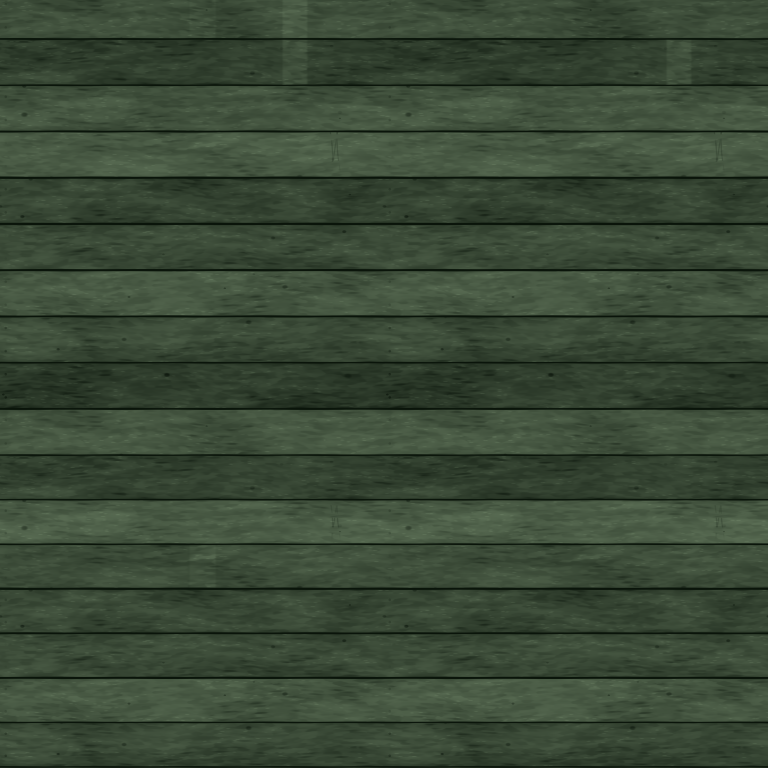
Give the GLSL for this texture, as a three.js fragment shader.

```glsl
// Weathered green wooden planks: 17 horizontal boards, with grain tiling twice across.
varying vec2 vUv;

const vec3 SEAM_COLOR = vec3(0.04, 0.08, 0.04);
const vec3 SHADE_COLOR = vec3(0.05, 0.09, 0.05);
const vec3 PAINT_COLOR = vec3(0.31, 0.38, 0.29);
const float TILES_ACROSS = 2.0;
const float FIRST_SEAM = 0.0508;     // measured down from the top edge
const float UPPER_HEIGHT = 0.0602;   // boards 1 to 9
const float LOWER_START = 0.5926;
const float LOWER_HEIGHT = 0.0580;   // boards 10 to 16
const float SEAM_HALF_WIDTH = 0.0012;
const float EDGE_SOFTNESS = 0.0008;
const float BOARD_CYCLE = 9.0;       // boards after which the grain recurs
const float LAST_TONE = 0.64;
const mat4 BOARD_TONES = mat4(       // brightness of boards 0 to 15, top down
  0.68, 0.51, 0.79, 0.87, 0.55, 0.68, 0.82, 0.67,
  0.47, 0.80, 0.54, 0.91, 0.70, 0.60, 0.68, 0.83);

vec2 hash(vec3 p) {
  p = fract(p * vec3(0.1031, 0.1030, 0.0973));
  p += dot(p, p.yzx + 33.33);
  return fract((p.xx + p.yz) * p.zy);
}

// Cellular noise wrapping in x: blended cell value, distance to nearest point.
vec2 cellular(vec2 q, float period, float seed) {
  vec2 base = floor(q);
  float total = 0.0, weights = 0.0, nearest = 1.0;
  for (int j = -1; j <= 1; j++) {
    for (int i = -1; i <= 1; i++) {
      vec2 id = base + vec2(float(i), float(j));
      vec3 key = vec3(mod(id.x, period), id.y + 7.0, seed + 3.0);
      float d = length(id + hash(key) - q);
      float weight = exp(-6.0 * d * d);
      total += weight * hash(key + 57.0).x;
      weights += weight;
      nearest = min(nearest, d);
    }
  }
  return vec2(total / weights, nearest);
}

float boardTone(float row) {
  float tone = LAST_TONE;
  for (int j = 0; j < 4; j++)
    for (int i = 0; i < 4; i++)
      if (abs(row - float(4 * j + i)) < 0.5) tone = BOARD_TONES[j][i];
  return tone;
}

float band(float x, float center, float halfWidth, float softness) {
  return 1.0 - smoothstep(halfWidth - softness, halfWidth + softness, abs(x - center));
}

void main() {
  // Board layout
  float down = 1.0 - vUv.y;
  bool lower = down > LOWER_START;
  float height = lower ? LOWER_HEIGHT : UPPER_HEIGHT;
  float rowPos = lower ? 10.0 + (down - LOWER_START) / LOWER_HEIGHT
                       : 1.0 + (down - FIRST_SEAM) / UPPER_HEIGHT;
  float row = floor(rowPos);
  float v = rowPos - row;
  float tile = floor(vUv.x * TILES_ACROSS);
  float u = fract(vUv.x * TILES_ACROSS);
  float seed = mod(row, BOARD_CYCLE) * 11.0;
  float angle = 6.28318 * u;

  // Wavy grain in three scales
  float w = v + 0.04 * sin(angle + seed) + 0.025 * sin(3.0 * angle + seed * 2.0);
  float broad = cellular(vec2(u * 6.0, w * 2.0), 6.0, seed).x;
  float streak = cellular(vec2(u * 12.0, w * 9.0), 12.0, seed + 1.0).x;
  float fiber = cellular(vec2(u * 45.0, w * 20.0), 45.0, seed + 2.0).x;
  float tone = boardTone(row) + 0.02 + 0.02 * sin(vUv.x * 5.0 + row * 2.0);
  tone += 0.22 * (broad - 0.5) + 0.18 * (streak - 0.5) + 0.20 * (fiber - 0.5);

  // Dark cracks and pale worn flecks
  float crack = cellular(vec2(u * 9.0, w * 8.0), 9.0, seed + 4.0).y;
  tone -= 0.20 * smoothstep(0.28, 0.04, crack) * smoothstep(0.55, 0.35, broad);
  float fleck = cellular(vec2(u * 26.0, w * 11.0), 26.0, seed + 5.0).y;
  tone += 0.15 * smoothstep(0.22, 0.05, fleck) * smoothstep(0.55, 0.72, streak);

  // Knots with drawn-out shadows
  for (int i = 0; i < 4; i++) {
    vec2 center = hash(vec3(float(i) + 2.0, seed, 19.0));
    vec2 size = hash(vec3(float(i) + 8.0, seed, 41.0));
    vec2 d = vec2((fract(u - center.x + 0.5) - 0.5) / TILES_ACROSS, (v - center.y) * height);
    float radius = mix(0.0015, 0.005, size.x * size.x);
    tone -= 0.38 * size.y * smoothstep(radius, radius * 0.3, length(d * vec2(0.7, 1.0)));
    tone -= 0.13 * size.x * exp(-dot(d * d, vec2(1800.0, 60000.0)));
  }

  // Nail pairs near the tile joint
  vec2 nail = vec2((u - 0.015) / TILES_ACROSS, (abs(v - 0.5) - 0.25) * height);
  tone -= 0.25 * hash(vec3(seed, 5.0, 9.0)).x * smoothstep(0.0025, 0.0008, length(nail));

  // Upright scratches on the palest boards
  float scratched = step(0.86, boardTone(row)) * smoothstep(0.95, 0.6, v);
  for (int i = 0; i < 3; i++) {
    float x = 0.86 + 0.012 * float(i) + 0.006 * sin(v * 3.0 + float(i) * 2.0);
    tone -= 0.20 * scratched * band(u, x, 0.0018, 0.0016) * smoothstep(0.25, 0.6, streak);
  }

  // Faded rectangular spots
  float leftSpot = band(u, 0.528, 0.034, 0.004) * step(mod(row, 12.0), 0.5) * (1.0 - tile);
  float rightSpot = band(u, 0.768, 0.032, 0.004) * step(row, 1.5) * step(tile, row);
  tone += (0.11 * leftSpot + 0.17 * rightSpot) * (0.6 + 0.6 * fiber);

  // Shaded board edges and seams of uneven width
  float edge = min(v, 1.0 - v) * height;
  tone -= 0.16 * exp(-edge / 0.0025);
  float unevenness = 0.75 + 0.45 * hash(vec3(floor(rowPos + 0.5), 3.0, 7.0)).x;
  float seamWidth = SEAM_HALF_WIDTH * (unevenness + 0.15 * sin(angle * 4.0 + seed));
  float seam = 1.0 - smoothstep(seamWidth - EDGE_SOFTNESS, seamWidth + EDGE_SOFTNESS, edge);

  vec3 wood = mix(SHADE_COLOR, PAINT_COLOR, clamp(tone, 0.05, 1.3));
  gl_FragColor = vec4(mix(wood, SEAM_COLOR, seam), 1.0);
}
```
